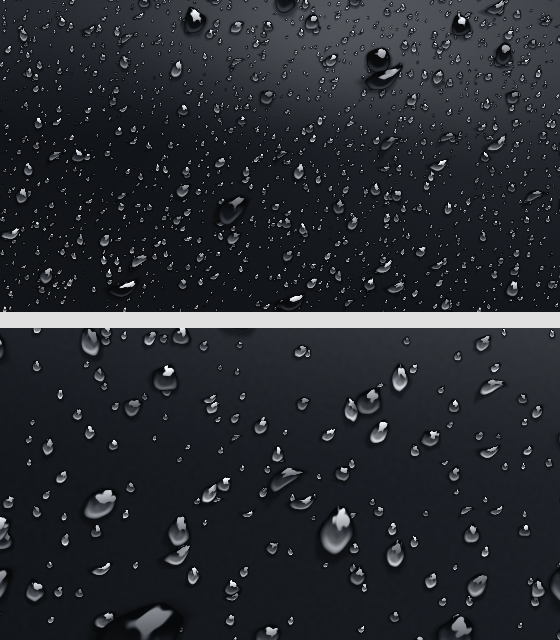
Top: the whole. Bottom: its middle third, enlarged.
A WebGL 2 fragment shader for this texture:

```glsl
#version 300 es
precision highp float;
// Water drops on a dark, softly lit sheet. Jittered grids of bent, rounded
// drops, from fine spray up to heavy beads, are laid over a smooth gradient;
// every drop gets a contact shadow, a shaded body, a lower rim and a glint.

uniform vec2 u_resolution;
out vec4 fragColor;

const vec3 STEEL_SHIFT = vec3(-0.014, 0.0, 0.022);

vec2 hash2(vec2 p) {
    vec3 h = fract(p.xyx * vec3(0.1031, 0.1030, 0.0973));
    h += dot(h, h.yzx + 33.33);
    return fract((h.xx + h.yz) * h.zy);
}

float cornerSlope(vec2 corner, vec2 offset) {
    return dot(hash2(corner + 71.0) * 2.0 - 1.0, offset);
}

float gradientNoise(vec2 p) {
    vec2 i = floor(p), f = fract(p);
    vec2 w = f * f * f * (f * (f * 6.0 - 15.0) + 10.0);
    vec2 e = vec2(1.0, 0.0);
    float low = mix(cornerSlope(i, f), cornerSlope(i + e, f - e), w.x);
    float high = mix(cornerSlope(i + e.yx, f - e.yx), cornerSlope(i + 1.0, f - 1.0), w.x);
    return mix(low, high, w.y);
}

mat2 rotation(float angle) {
    float c = cos(angle), s = sin(angle);
    return mat2(c, -s, s, c);
}

// Brightness of the sheet: dim at lower left, lit along the top and the right
float sheetLight(vec2 uv) {
    float drift = 0.10 * gradientNoise(uv * vec2(3.0, 2.0) + 4.0);
    float top = smoothstep(0.52, 1.02, uv.y + 0.08 * uv.x + drift);
    float middle = exp(-pow((uv.x - 0.57) / 0.34, 2.0));
    float side = smoothstep(0.15, 0.95, uv.x) * smoothstep(-0.15, 0.7, uv.y);
    return 0.078 + top * mix(0.08, 0.21, middle) + 0.080 * side;
}

// Brightness inside a drop; s is the position in its unit disc
float dropLight(vec2 s, float grey, float glintPower, vec2 seed) {
    float len = length(s);
    float ragged = gradientNoise(s * 2.4 + seed * 40.0);
    float lower = smoothstep(0.75, -0.65, s.y + 0.3 * s.x + 0.4 * ragged);
    float body = mix(0.03, grey, lower * smoothstep(1.02, 0.72, len));
    float rim = smoothstep(0.50, 0.78, len) * smoothstep(1.0, 0.86, len);
    body += (0.12 + 0.5 * grey) * rim * smoothstep(0.1, -0.8, s.y);
    vec2 g = rotation(-0.5) * (s - vec2(0.20, 0.42)) * vec2(0.85, 1.2);
    float glint = smoothstep(0.52, 0.36, length(g) + 0.5 * ragged);
    return mix(body, glintPower * (0.68 + 0.5 * s.y), glint);
}

// Lays one bent drop over the given brightness
float addDrop(float light, vec2 offset, float radius, float grey, vec2 seed, float pixel) {
    vec2 pick = hash2(seed + 5.3), form = hash2(seed + 19.7);
    float smear = step(0.87, pick.x);
    float stretch = mix(1.05 + 0.6 * form.x, 2.3, smear);
    float angle = mix(mix(-0.95, 0.25, pick.y), -1.3 + 0.4 * pick.y, smear);
    float bend = mix(0.3 * (form.y - 0.5), 0.55 * sign(form.y - 0.35), smear);

    mat2 turn = rotation(angle);
    vec2 axes = radius * vec2(inversesqrt(stretch), sqrt(stretch));
    vec2 q = turn * offset / axes;
    q.x += bend * (q.y * q.y - 0.4);
    q.x /= mix(1.06, 0.74, smoothstep(-0.6, 1.1, q.y));
    q *= 1.0 + 0.28 * gradientNoise(q * 1.1 + seed * 3.7);
    float dist = (length(q) - 1.0) * axes.x;

    float shadow = smoothstep(0.25 * radius + pixel, 0.0, dist + 0.10 * offset.y);
    light *= 1.0 - 0.38 * shadow;
    float cover = smoothstep(0.6 * pixel, -0.6 * pixel, dist);
    float glintPower = mix(0.5, 1.0, form.y);
    return mix(light, dropLight(q * turn, grey * (0.6 + 0.8 * form.x), glintPower, form), cover);
}

// One jittered grid of drops; the radius range leans to the small end
float addLayer(float light, vec2 p, float cell, vec2 radii, float density, float grey, float salt) {
    float pixel = 1.0 / u_resolution.y;
    vec2 home = floor(p / cell);
    for (int y = -1; y <= 1; y++) {
        for (int x = -1; x <= 1; x++) {
            vec2 id = home + vec2(x, y);
            vec2 seed = id + salt;
            vec2 chance = hash2(seed + 40.1);
            if (chance.x > density) continue;
            vec2 center = (id + 0.1 + 0.8 * hash2(seed)) * cell;
            float radius = mix(radii.x, radii.y, pow(chance.y, 1.6));
            light = addDrop(light, p - center, radius, grey, seed, pixel);
        }
    }
    return light;
}

void main() {
    vec2 uv = gl_FragCoord.xy / u_resolution;
    vec2 p = gl_FragCoord.xy / u_resolution.y;

    float light = sheetLight(uv);
    light += 0.012 * gradientNoise(p * 140.0);

    // Fine spray first, heavy beads last
    light = addLayer(light, p, 0.028, vec2(0.0027, 0.0060), 0.46, 0.42, 11.0);
    light = addLayer(light, p, 0.052, vec2(0.0065, 0.0125), 0.58, 0.38, 137.0);
    light = addLayer(light, p, 0.105, vec2(0.0130, 0.0240), 0.56, 0.30, 263.0);
    light = addLayer(light, p, 0.260, vec2(0.0300, 0.0500), 0.32 + 0.40 * uv.x * uv.y, 0.07, 389.0);

    vec3 color = light + STEEL_SHIFT * smoothstep(0.0, 0.12, light);
    fragColor = vec4(clamp(color, 0.0, 1.0), 1.0);
}
```
